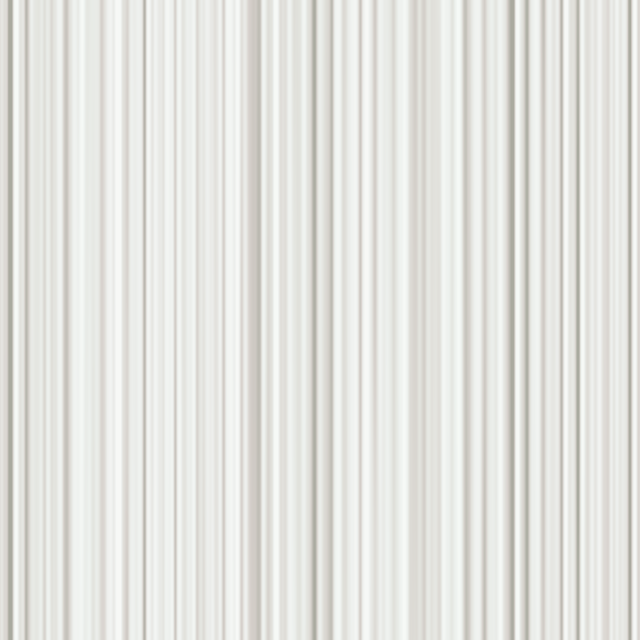
A Shadertoy shader for this texture:

```glsl
#define LIGHT  vec3(0.93, 0.94, 0.93)
#define CLOTH  vec3(0.89, 0.89, 0.87)
#define SHADE  vec3(0.84, 0.82, 0.80)
#define CREASE vec3(0.76, 0.75, 0.72)
#define BASE_TONE    2.4    // 0 = CREASE, 1 = SHADE, 2 = CLOTH, 3 = LIGHT
#define FOLD_DEPTH   1.0
#define CREASE_COUNT 38.0
#define CREASE_DEPTH 3.6
#define CREASE_WIDTH 0.0030
#define DRIFT        0.20   // change of the folds from bottom to top
#define TINT         0.006

// Integer hash to a value from 0 to 1
float hash(vec2 cell) {
    uvec2 q = uvec2(ivec2(cell)) * uvec2(1597334673u, 3812015801u);
    uint n = (q.x ^ q.y) * 1597334673u;
    n = (n ^ (n >> 15)) * 2246822519u;
    n ^= n >> 13;
    return float(n >> 8) / 16777216.0;
}

// Slope of a random unit gradient at one lattice corner
float corner(vec2 cell, vec2 offset, float period) {
    float angle = 6.28318 * hash(vec2(mod(cell.x, period), cell.y));
    return dot(vec2(cos(angle), sin(angle)), offset);
}

// Gradient noise, periodic across
float gradientNoise(vec2 p, float period) {
    vec2 i = floor(p), f = p - i;
    vec2 u = f * f * f * (f * (f * 6.0 - 15.0) + 10.0);
    vec2 e = vec2(1.0, 0.0);
    float low  = mix(corner(i, f, period), corner(i + e, f - e, period), u.x);
    float high = mix(corner(i + e.yx, f - e.yx, period),
                     corner(i + e.xx, f - e.xx, period), u.x);
    return mix(low, high, u.y);
}

// A slice through the noise that drifts slowly upwards
float streaks(vec2 uv, float count, float seed) {
    return gradientNoise(vec2(uv.x * count, seed + 0.5 + DRIFT * (uv.y - 0.5)), count);
}

float gauss(float d, float width) {
    return exp(-d * d / (width * width));
}

// Soft folds, from broad to fine
float folds(vec2 uv) {
    return 0.7 * streaks(uv, 31.0, 11.0)
         + 2.1 * streaks(uv, 73.0, 19.0)
         + 2.6 * streaks(uv, 118.0, 27.0);
}

// Scattered creases: slow shade on the left, bright ridge on the right
float creases(vec2 uv) {
    float sum = 0.0;
    float home = floor(uv.x * CREASE_COUNT);
    for (float k = -1.0; k <= 1.0; k++) {
        float cell = home + k;
        float id = mod(cell, CREASE_COUNT);
        float center = (cell + 0.25 + 0.5 * hash(vec2(id, 41.0))) / CREASE_COUNT;
        float d = uv.x - center;
        float strength = pow(hash(vec2(id, 43.0)), 1.4);
        float spread = 1.1 + 1.4 * pow(hash(vec2(id, 47.0)), 4.0);
        float dark = gauss(d, CREASE_WIDTH * (d < 0.0 ? spread : 1.0));
        float ridge = gauss(d - 2.6 * CREASE_WIDTH, 1.3 * CREASE_WIDTH);
        float fade = 1.0 + 0.5 * gradientNoise(vec2(id + 0.5, 61.0 + 1.5 * uv.y), CREASE_COUNT);
        sum += strength * fade * (0.55 * ridge - dark);
    }
    return sum;
}

// Colour ramp, running a little past both ends
vec3 ramp(float tone) {
    return CREASE + (SHADE - CREASE) * clamp(tone, -1.2, 1.0)
                  + (CLOTH - SHADE) * clamp(tone - 1.0, 0.0, 1.0)
                  + (LIGHT - CLOTH) * clamp(tone - 2.0, 0.0, 1.0)
                  + 0.035 * clamp(tone - 3.0, 0.0, 1.0);
}

void mainImage(out vec4 fragColor, in vec2 fragCoord) {
    vec2 uv = fragCoord / iResolution.xy;
    float tone = BASE_TONE + FOLD_DEPTH * folds(uv) + CREASE_DEPTH * creases(uv);

    // Faint warm and cool bands
    vec3 tint = TINT * streaks(uv, 29.0, 71.0) * vec3(1.0, -0.6, 0.3);
    fragColor = vec4(clamp(ramp(tone) + tint, 0.0, 1.0), 1.0);
}
```
